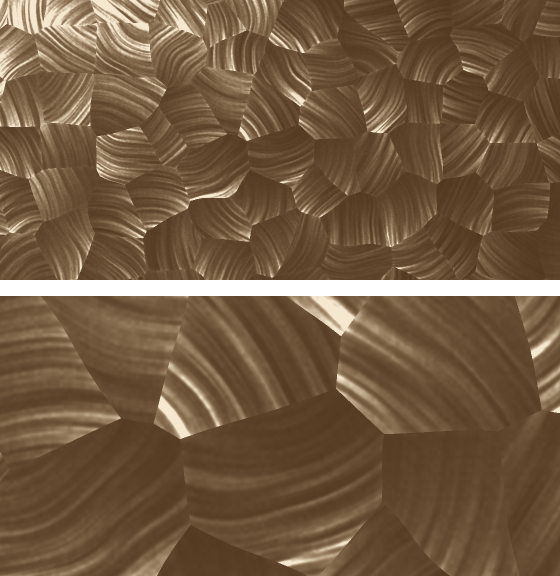
Top: the whole. Bottom: its middle third, enlarged.
Write a Shadertoy shader that draws this texture.

```glsl
// Hammered bronze: irregular facets, each carved with curved chisel grooves.
// Voronoi cells give the facets, stretched noise along arcs gives the grooves,
// and a warm light falls on the upper left. Tone is summed as a logarithm.

float hash(vec2 p) {
    return fract(sin(dot(p, vec2(127.1, 311.7))) * 43758.5453);
}

vec2 hash2(vec2 p) {
    return vec2(hash(p), hash(p + 37.3));
}

float noise(vec2 p) {
    vec2 i = floor(p), f = fract(p);
    f = f * f * (3.0 - 2.0 * f);
    return mix(mix(hash(i), hash(i + vec2(1, 0)), f.x),
               mix(hash(i + vec2(0, 1)), hash(i + vec2(1, 1)), f.x), f.y);
}

vec2 seedPoint(vec2 cell) {
    return cell + 0.5 + 0.8 * (hash2(cell) - 0.5);
}

// Nearest facet: its cell id, the offset from its seed, the distance to its rim
void findFacet(vec2 q, out vec2 id, out vec2 local, out float rim) {
    vec2 base = floor(q);
    float nearest = 1e3;
    for (int y = -1; y <= 1; y++)
    for (int x = -1; x <= 1; x++) {
        vec2 cell = base + vec2(x, y);
        vec2 d = q - seedPoint(cell);
        if (dot(d, d) < nearest) {
            nearest = dot(d, d);
            id = cell;
            local = d;
        }
    }
    rim = 1e3;
    vec2 seed = seedPoint(id);
    for (int y = -2; y <= 2; y++)
    for (int x = -2; x <= 2; x++) {
        vec2 cell = base + vec2(x, y);
        if (distance(cell, id) < 0.5) continue;
        vec2 across = seedPoint(cell) - seed;
        rim = min(rim, dot(0.5 * across - local, normalize(across)));
    }
}

// Carved lines run on arcs around a far centre, different for each facet
float grooves(vec2 local, vec2 id) {
    float angle = 6.2832 * hash(id + 5.1);
    float radius = mix(1.3, 3.5, hash(id + 9.7));
    vec2 axis = vec2(cos(angle), sin(angle));
    vec2 side = vec2(-axis.y, axis.x);
    vec2 arm = local + axis * radius;
    float along = dot(local, side);
    float r = length(arm) + 0.03 * noise(local * 2.0 + id * 7.0);
    vec2 offset = 40.0 * hash2(id + 2.3);
    float broad = noise(vec2(r * 8.0, along * 0.7) + offset);
    float line = noise(vec2(r * 22.0, along * 1.1) + offset + 11.0);
    float fine = noise(vec2(r * 36.0, along * 2.0) + offset + 23.0);
    line = smoothstep(0.1, 0.9, line);
    return 0.5 * broad + 1.2 * line + 0.9 * fine - 1.3;
}

vec3 bronze(float t) {
    vec3 c = mix(vec3(0.37, 0.27, 0.17), vec3(0.91, 0.85, 0.75), t);
    return c - vec3(0.0, 0.07, 0.13) * max(t * (1.0 - t), 0.0);
}

vec3 shade(vec2 p) {
    vec2 q = p * 5.7 + 3.0;
    q += 0.12 * (vec2(noise(q * 1.7), noise(q * 1.7 + 19.0)) - 0.5);

    vec2 id, local;
    float rim;
    findFacet(q, id, local, rim);

    // Light pool, fading to the right and downwards
    vec2 fromLight = (p - vec2(0.42, 0.98)) / vec2(0.68, 0.34);
    float glow = exp(-dot(fromLight, fromLight));
    float tone = -1.73 + 1.3 * glow + 0.3 * (1.0 - p.x);

    // Facet tilt, mostly brighter towards the lower rim
    float turn = 6.2832 * hash(id + 14.2);
    vec2 slope = vec2(cos(turn), sin(turn)) - vec2(0.0, 0.45);
    float tilt = dot(local, slope);
    tone += 1.05 * tilt + 0.5 * (hash(id + 3.9) - 0.5);

    // Grooves catch more light on the raised side and in the light pool
    float depth = mix(0.5, 1.1, hash(id + 21.5)) + 0.7 * tilt + 0.35 * glow;
    tone += max(depth, 0.25) * grooves(local, id);

    // Thin worn crest along the rim, then metal grain
    tone += 0.35 * smoothstep(0.06, 0.0, rim) * noise(q * 4.0 + 8.0);
    tone += 0.3 * (noise(p * 200.0) - 0.5);

    return bronze(min(exp(tone) - 0.13, 1.1));
}

void mainImage(out vec4 fragColor, in vec2 fragCoord) {
    // Four samples per pixel smooth the rims and grooves
    vec3 color = vec3(0.0);
    for (int i = 0; i < 4; i++) {
        vec2 jitter = vec2(i % 2, i / 2) * 0.5 - 0.25;
        color += shade((fragCoord + jitter) / iResolution.y);
    }
    fragColor = vec4(color / 4.0, 1.0);
}
```
